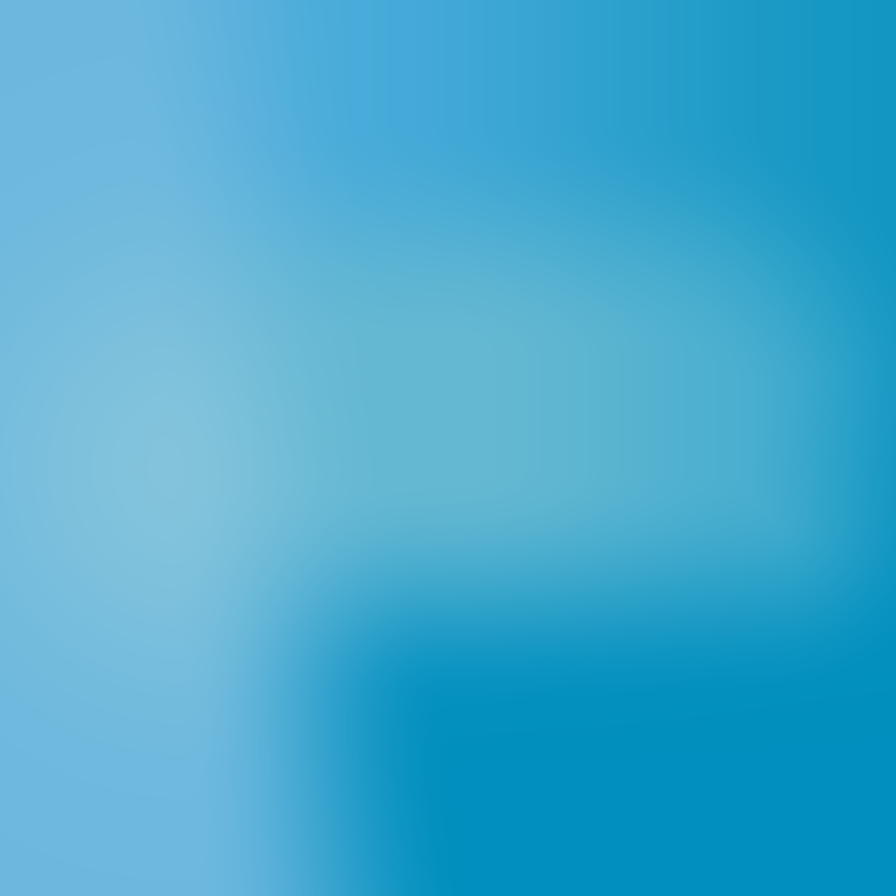
Reproduce this background procedurally as a WebGL 1 fragment shader.

```glsl
precision highp float;

uniform vec2 u_resolution;

const vec3 DEEP_BLUE = vec3(0.0, 0.56, 0.745);
const vec3 SKY_LIGHT = vec3(0.295, 0.675, 0.855);
const vec3 SKY_DARK = vec3(0.07, 0.59, 0.76);
const vec3 BAND_TEAL = vec3(0.395, 0.722, 0.822);
const vec3 BAND_BLUE = vec3(0.28, 0.68, 0.81);
const vec3 COLUMN_BLUE = vec3(0.42, 0.718, 0.872);
const vec3 GLOW_PALE = vec3(0.515, 0.768, 0.86);

float roundedBox(vec2 p, vec2 halfSize, float radius) {
    vec2 q = abs(p) - halfSize + radius;
    return length(max(q, 0.0)) + min(max(q.x, q.y), 0.0) - radius;
}

// Coverage of a shape whose edge is blurred by the given half width
float softFill(float distanceToEdge, float blur) {
    return 1.0 - smoothstep(-blur, blur, distanceToEdge);
}

float softGlow(vec2 p, vec2 center, vec2 spread) {
    vec2 d = (p - center) / spread;
    return exp(-dot(d, d));
}

// Sky across the top, falling into deep blue below
vec3 backdrop(vec2 p) {
    vec3 sky = mix(SKY_LIGHT, SKY_DARK, smoothstep(0.3, 1.05, p.x));
    return mix(DEEP_BLUE, sky, smoothstep(0.12, 0.72, p.y));
}

// Wide teal band, rounder at its upper right corner
vec3 addBand(vec3 color, vec2 p) {
    float radius = mix(0.08, 0.19, smoothstep(0.4, 0.65, p.y));
    float edge = roundedBox(p - vec2(0.45, 0.54), vec2(0.49, 0.195), radius);
    vec3 band = mix(BAND_TEAL, BAND_BLUE, smoothstep(0.5, 0.92, p.x));
    return mix(color, band, softFill(edge, 0.13));
}

// Pale column on the left, its edge drifting inward with height
vec3 addColumn(vec3 color, vec2 p) {
    float start = mix(0.22, 0.13, p.y);
    float end = mix(0.53, 0.39, p.y);
    float glow = softGlow(p, vec2(0.21, 0.48), vec2(0.24, 0.25));
    vec3 column = mix(COLUMN_BLUE, GLOW_PALE, glow);
    return mix(column, color, smoothstep(start, end, p.x));
}

void main() {
    vec2 p = gl_FragCoord.xy / u_resolution;
    vec3 color = backdrop(p);
    color = addBand(color, p);
    color = addColumn(color, p);
    gl_FragColor = vec4(color, 1.0);
}
```
